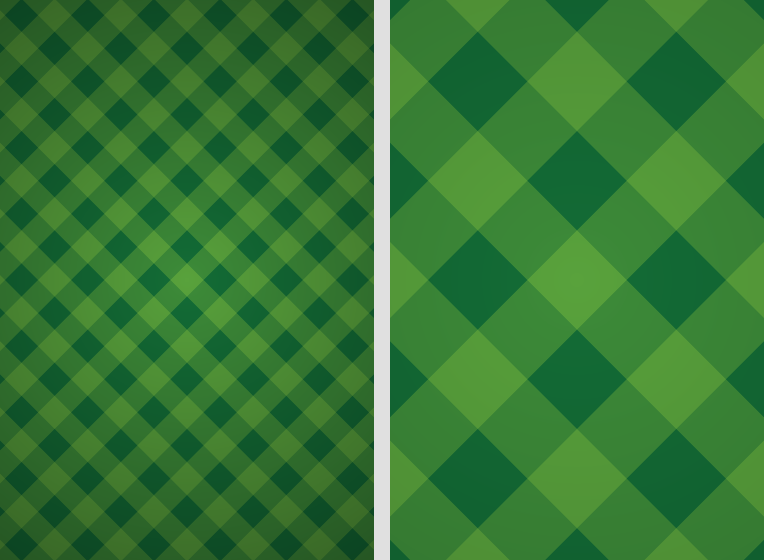
Left: the whole. Right: its middle third, enlarged.
Give the GLSL for this pattern, as a Shadertoy shader.

```glsl
// Diagonal gingham in greens: two crossing sets of equal stripes form light,
// middle and dark diamonds, with a light diamond at the centre of the canvas.
// A soft radial falloff darkens the cloth toward the corners.

// 1 inside a light stripe, 0 between stripes; one repeat per unit of t
float stripe(float t, float blur) {
    float d = abs(fract(t + 0.5) - 0.5);
    return 1.0 - smoothstep(0.25 - blur, 0.25 + blur, d);
}

void mainImage(out vec4 fragColor, in vec2 fragCoord) {
    // Centred coordinates, in canvas heights
    vec2 p = (fragCoord - 0.5 * iResolution.xy) / iResolution.y;

    // Crossing stripes along both diagonals
    float period = 0.1182;
    float blur = 0.8 / (iResolution.y * period);
    float rising = stripe((p.x - p.y) / period, blur);
    float falling = stripe((p.x + p.y) / period, blur);

    // Colour by the number of light stripes that overlap
    vec3 dark = vec3(0.075, 0.425, 0.212);
    vec3 middle = vec3(0.238, 0.545, 0.222);
    vec3 light = vec3(0.348, 0.635, 0.235);
    vec3 color = mix(mix(dark, middle, rising), mix(middle, light, rising), falling);

    // Radial vignette
    color *= mix(1.0, 0.62, min(length(p) / 0.6, 1.0));

    fragColor = vec4(color, 1.0);
}
```
